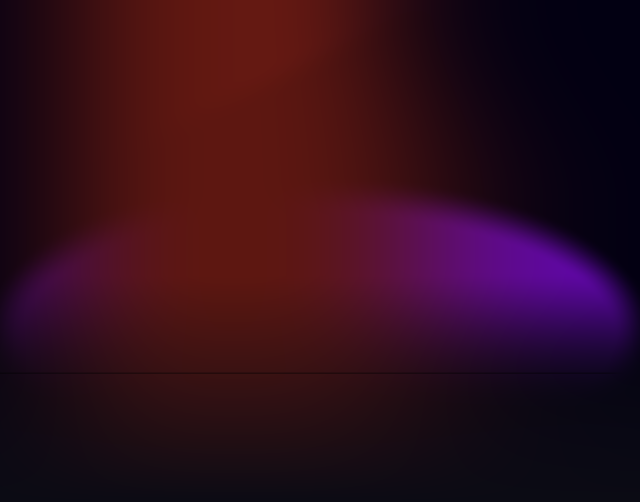
Give the GLSL for this background, as a WebGL 2 fragment shader.

```glsl
#version 300 es
precision highp float;

uniform vec2 u_resolution;
out vec4 fragColor;

// Palette
const vec3 NAVY = vec3(0.008, 0.0, 0.070);
const vec3 RED = vec3(0.365, 0.090, 0.065);
const vec3 VIOLET = vec3(0.370, 0.025, 0.670);
const vec3 FLOOR = vec3(0.043, 0.043, 0.080);

// Red beam
const float BEAM_X = 0.36;
const float BEAM_LEFT = 0.29;
const float BEAM_RIGHT = 0.36;
const float BEAM_RIGHT_TOP = 0.285;
const float BEAM_POWER = 2.6;

// Diagonal sheen inside the beam
const vec2 SHEEN_POINT = vec2(0.3125, 0.751);
const float SHEEN_SLOPE = 0.611;
const float SHEEN_GAIN = 0.10;

// Violet dome
const vec2 DOME_CENTER = vec2(0.498, 0.336);
const vec2 DOME_RADIUS = vec2(0.492, 0.274);
const float DOME_SOFTNESS = 0.042;
const float DOME_LEFT_STRENGTH = 0.55;

// Floor fade and horizon
const float FADE_TOP = 0.45;
const float HORIZON_Y = 0.2567;
const float HORIZON_HALF_WIDTH = 0.0012;
const float HORIZON_DARKNESS = 0.45;

// Approximate distance to an ellipse, in units of canvas height
float ellipseDistance(vec2 p, vec2 radius) {
  vec2 q = p / radius;
  float k = length(q);
  return k * (k - 1.0) / max(length(q / radius), 1e-4);
}

float beamMask(vec2 uv) {
  float right = mix(BEAM_RIGHT, BEAM_RIGHT_TOP, smoothstep(0.6, 1.0, uv.y));
  float offset = uv.x - BEAM_X;
  float width = offset < 0.0 ? BEAM_LEFT : right;
  return exp(-pow(abs(offset) / width, BEAM_POWER));
}

float sheen(vec2 uv) {
  float side = uv.y - SHEEN_POINT.y - SHEEN_SLOPE * (uv.x - SHEEN_POINT.x);
  float along = (uv.x - 0.47) / 0.17;
  return smoothstep(-0.02, 0.06, side) * exp(-along * along);
}

float domeMask(vec2 uv, float aspect) {
  vec2 scale = vec2(aspect, 1.0);
  float d = ellipseDistance((uv - DOME_CENTER) * scale, DOME_RADIUS * scale);
  float body = 1.0 - smoothstep(-DOME_SOFTNESS, DOME_SOFTNESS, d);
  float strength = mix(DOME_LEFT_STRENGTH, 1.0, smoothstep(0.2, 0.75, uv.x));
  return body * strength * smoothstep(0.18, 0.47, uv.y);
}

void main() {
  vec2 uv = gl_FragCoord.xy / u_resolution;
  float aspect = u_resolution.x / u_resolution.y;

  // Dome behind the translucent beam
  vec3 color = mix(NAVY, VIOLET, domeMask(uv, aspect));
  vec3 beamColor = RED * (1.0 + SHEEN_GAIN * sheen(uv));
  color = mix(color, beamColor, beamMask(uv));

  // Floor rising into the light
  float fade = clamp(1.0 - uv.y / FADE_TOP, 0.0, 1.0);
  color = mix(color, FLOOR, fade);

  // Thin horizon seam
  float pixel = 1.0 / u_resolution.y;
  float seam = 1.0 - smoothstep(HORIZON_HALF_WIDTH - 0.5 * pixel,
                                HORIZON_HALF_WIDTH + 0.5 * pixel,
                                abs(uv.y - HORIZON_Y));
  seam *= 1.0 - smoothstep(0.94, 0.98, uv.x);
  color *= 1.0 - HORIZON_DARKNESS * seam;

  fragColor = vec4(color, 1.0);
}
```
